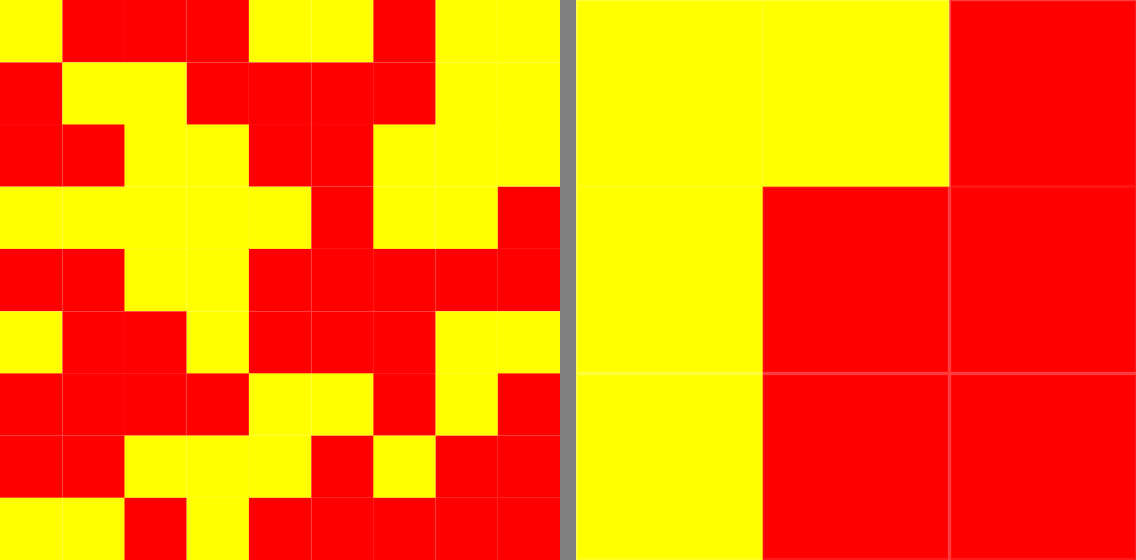
Left: the whole. Right: its middle third, enlarged.
A Shadertoy shader for this pattern:

```glsl
// Irregular checker of red and yellow squares with faint pale seams between the cells.

const float CELLS        = 9.0;                // squares along each side
const float YELLOW_CELLS = 37.0;               // squares painted yellow
const vec3  RED          = vec3(1.0, 0.0, 0.0);
const vec3  YELLOW       = vec3(1.0, 1.0, 0.0);
const vec3  SEAM_COLOR   = vec3(1.0);
const float SEAM_WIDTH   = 1.0 / 512.0;        // in canvas units
const float SEAM_GAIN    = 1.0;                // overall seam visibility
const float SEAM_PHASE   = 0.52;               // makes odd seams stronger than even ones
const vec2  NOISE_SCALE  = vec2(0.47, 0.77);   // stretched so that runs are mostly horizontal
const vec2  NOISE_SEED   = vec2(17.23, 41.37);
const float TAU          = 6.2831853;

// Integer hash giving a unit gradient for a lattice point
vec2 latticeGradient(vec2 p) {
    uvec2 q = uvec2(p);
    uint h = q.x * 73856093u ^ q.y * 19349663u;
    h = (h ^ (h >> 15)) * 2246822519u;
    h = (h ^ (h >> 13)) * 3266489917u;
    h ^= h >> 16;
    float angle = TAU * float(h & 65535u) / 65536.0;
    return vec2(cos(angle), sin(angle));
}

float gradientNoise(vec2 p) {
    vec2 i = floor(p), f = p - i;
    vec2 u = f * f * f * (f * (f * 6.0 - 15.0) + 10.0);
    vec2 e = vec2(1.0, 0.0);
    float a = dot(latticeGradient(i), f);
    float b = dot(latticeGradient(i + e.xy), f - e.xy);
    float c = dot(latticeGradient(i + e.yx), f - e.yx);
    float d = dot(latticeGradient(i + e.xx), f - e.xx);
    return mix(mix(a, b, u.x), mix(c, d, u.x), u.y);
}

float cellNoise(vec2 cell) {
    return gradientNoise(cell * NOISE_SCALE + NOISE_SEED);
}

// 1 for yellow, 0 for red: cells with the lowest noise turn yellow, which fixes the share
vec4 yellowMask(vec4 noise) {
    vec4 rank = vec4(0.0);
    for (float y = 0.0; y < CELLS; y++)
        for (float x = 0.0; x < CELLS; x++)
            rank += step(vec4(cellNoise(vec2(x, y)) + 1e-6), noise);
    return 1.0 - step(vec4(YELLOW_CELLS), rank);
}

void mainImage(out vec4 fragColor, in vec2 fragCoord) {
    vec2 uv = fragCoord / iResolution.xy;
    vec2 pixel = 1.0 / iResolution.xy;

    // Nearest grid lines and the cells on either side of them
    vec2 line = round(uv * CELLS);
    vec2 edge = line / CELLS;
    vec2 lo = clamp(line - 1.0, 0.0, CELLS - 1.0);
    vec2 hi = clamp(line, 0.0, CELLS - 1.0);

    // Fill, blended by pixel coverage across the edges
    vec4 mask = yellowMask(vec4(cellNoise(lo), cellNoise(vec2(hi.x, lo.y)),
                                cellNoise(vec2(lo.x, hi.y)), cellNoise(hi)));
    vec2 side = clamp((uv - edge) / pixel + 0.5, 0.0, 1.0);
    float yellow = mix(mix(mask.x, mask.y, side.x), mix(mask.z, mask.w, side.x), side.y);
    vec3 color = mix(RED, YELLOW, yellow);

    // Hairline seams, centred on whole pixels to stay crisp
    vec2 center = (floor(edge / pixel) + 0.5) * pixel;
    vec2 cover = clamp((0.5 * SEAM_WIDTH - abs(uv - center)) / pixel + 0.5, 0.0, 1.0);
    cover *= min(vec2(1.0), SEAM_WIDTH / pixel);
    vec2 phase = fract(vec2(line.x, CELLS - line.y) * SEAM_PHASE);
    vec2 inside = step(0.5, line) * step(line, vec2(CELLS - 0.5));
    vec2 seam = SEAM_GAIN * phase * (1.0 - phase) * cover * inside;
    color = mix(color, SEAM_COLOR, max(seam.x, seam.y));

    fragColor = vec4(color, 1.0);
}
```
